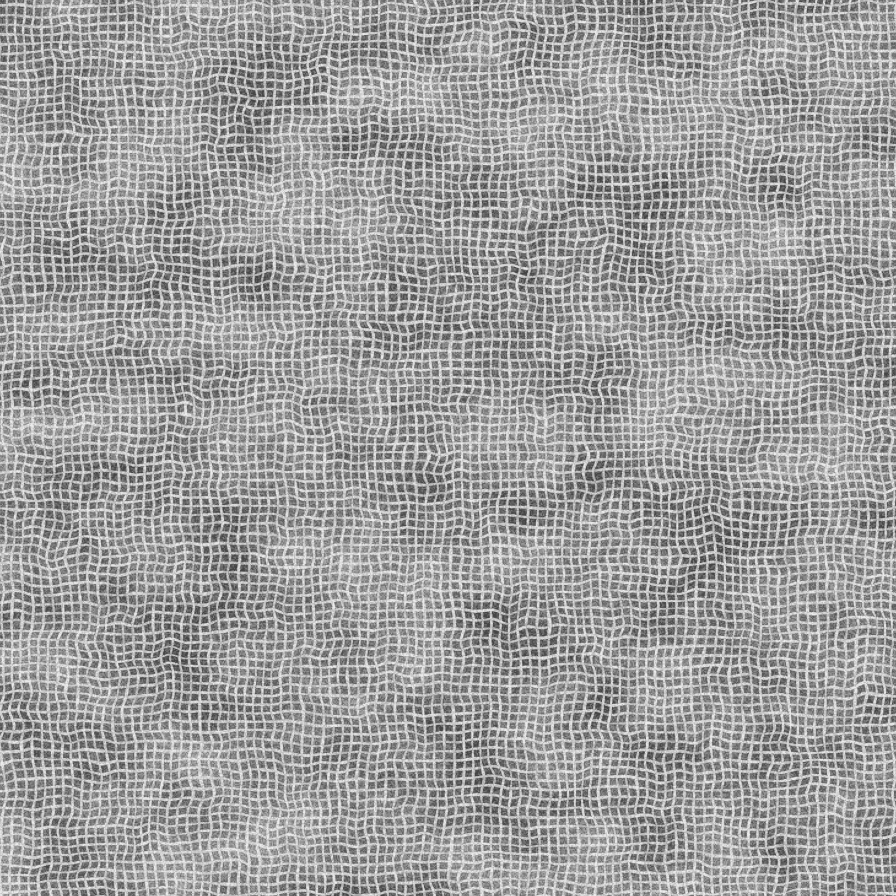
A WebGL 2 fragment shader for this texture:

```glsl
#version 300 es
precision highp float;
// Coarse grey gauze: a 96 by 96 grid of thin pale threads over darker gaps.
// Smooth noise bends the threads and varies their width and brightness;
// broad blotches lighten or darken the gaps, and fine grain covers it all.

uniform vec2 u_resolution;
out vec4 fragColor;

float hash(vec2 p) {
  vec3 q = fract(vec3(p.xyx) * 0.1031);
  q += dot(q, q.yzx + 33.33);
  return fract((q.x + q.y) * q.z);
}

// Smoothly interpolated lattice noise, 0 to 1
float noise(vec2 p) {
  vec2 i = floor(p), f = fract(p);
  f = f * f * (3.0 - 2.0 * f);
  return mix(mix(hash(i), hash(i + vec2(1, 0)), f.x),
             mix(hash(i + vec2(0, 1)), hash(i + vec2(1, 1)), f.x), f.y);
}

// Coverage of the parallel threads lying at whole values of 'across'
float threads(float across, float along, float seed, float pixel) {
  float id = floor(across + 0.5);
  float wear = noise(vec2(id * 7.0 + seed, along * 0.8));
  float halfWidth = 0.105 + 0.06 * wear;
  float edge = 0.5 * pixel + 0.03;
  float d = abs(across - id) - halfWidth;
  return (1.0 - smoothstep(-edge, edge, d)) * (0.72 + 0.28 * wear);
}

void main() {
  vec2 uv = gl_FragCoord.xy / u_resolution;
  vec2 cell = uv * 96.0;
  vec2 pixel = 96.0 / u_resolution;

  // Bend the grid with a short and a longer wobble
  vec2 bend = vec2(noise(cell * vec2(0.3, 0.55) + 11.0),
                   noise(cell * vec2(0.55, 0.3) + 57.0)) - 0.5;
  vec2 drift = vec2(noise(cell * 0.17 + 83.0), noise(cell * 0.17 + 131.0)) - 0.5;
  vec2 p = cell + 0.65 * bend + 0.8 * drift + 0.5;

  // Cloudy blotches, a little wider than tall
  float cloud = 0.55 * noise(uv * vec2(15.0, 19.0) + 5.0)
              + 0.30 * noise(uv * vec2(31.0, 38.0) + 40.0)
              + 0.15 * noise(uv * 75.0 + 70.0) - 0.5;

  float grain = noise(uv * 730.0 + 19.0) - 0.5;

  float warp = threads(p.x, p.y, 3.0, pixel.x);
  float weft = threads(p.y, p.x, 211.0, pixel.y);
  float weave = max(warp, weft);

  float gap = 0.475 + 0.42 * cloud + 0.27 * grain;
  float thread = 0.85 + 0.06 * cloud + 0.22 * grain;
  fragColor = vec4(vec3(clamp(mix(gap, thread, weave), 0.27, 0.92)), 1.0);
}
```
